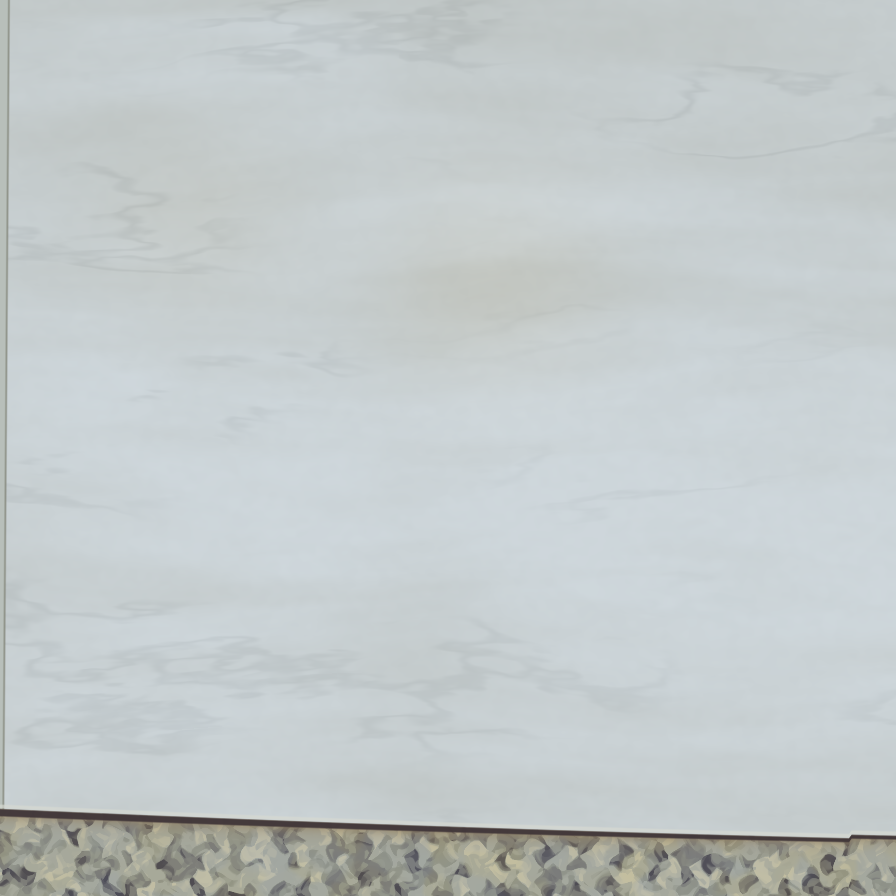
Reproduce this texture procedurally as a Shadertoy shader.

```glsl
// A pale, faintly streaked panel with a thin left seam, standing above a strip of speckled granite.

vec3 hash3(vec2 p) {
    vec3 q = fract(p.xyx * vec3(0.1031, 0.1030, 0.0973));
    q += dot(q, q.yxz + 33.33);
    return fract((q.xxy + q.yzz) * q.zyx);
}

// Blended cellular noise: low sharpness gives soft clouds, high gives chips
float cells(vec2 p, float sharpness) {
    vec2 id = floor(p);
    float sum = 0.0, total = 0.0;
    for (int y = -1; y <= 1; y++) {
        for (int x = -1; x <= 1; x++) {
            vec2 cell = id + vec2(x, y);
            vec3 h = hash3(cell + 50.0);
            vec2 d = cell + h.xy - p;
            float weight = exp(-sharpness * dot(d, d));
            sum += h.z * weight;
            total += weight;
        }
    }
    return sum / total;
}

float layeredCells(vec2 p) {
    float sum = 0.0, amp = 0.5;
    for (int i = 0; i < 5; i++) {
        sum += amp * cells(p, 4.0);
        p = p * 1.9 + vec2(7.3, 3.1);
        amp *= 0.55;
    }
    return sum / 1.055;
}

float blob(vec2 p, vec2 center, vec2 radius) {
    vec2 d = (p - center) / radius;
    return exp(-dot(d, d));
}

// 1 between lo and hi, with soft ends
float band(float v, float lo, float hi, float soft) {
    return smoothstep(lo - soft, lo + soft, v) * (1.0 - smoothstep(hi - soft, hi + soft, v));
}

vec3 panel(vec2 uv) {
    vec2 warped = uv + vec2(0.0, 0.012 * sin(uv.x * 7.0 + 2.0 * sin(uv.y * 9.0)));
    float streaks = layeredCells(warped * vec2(2.2, 13.0));
    float clouds = layeredCells(uv * vec2(3.0, 3.5) + 21.0);
    float stain = blob(uv, vec2(0.55, 0.69), vec2(0.13, 0.12))
                + 0.6 * blob(uv, vec2(0.22, 0.75), vec2(0.12, 0.10));
    float shade = blob(uv, vec2(0.47, 0.42), vec2(0.08, 0.30));

    float light = 0.95 - 0.45 * smoothstep(0.25, 1.0, uv.y)
                + 1.3 * (streaks - 0.5) + 0.6 * (clouds - 0.5)
                - 0.30 * stain - 0.25 * shade;
    vec3 col = mix(vec3(0.735, 0.757, 0.748), vec3(0.796, 0.828, 0.842), clamp(light, -0.2, 1.15));
    col += vec3(0.010, 0.0, -0.018) * stain;

    // Broken wisps along the streaks
    float contour = abs(layeredCells(warped * vec2(4.0, 17.0) + 40.0) - 0.5);
    float patches = smoothstep(0.55, 0.85, cells(uv * vec2(4.0, 10.0) + 9.0, 5.0));
    col -= 0.035 * (1.0 - smoothstep(0.0, 0.045, contour)) * patches;

    // Faint fine mottling
    return col + 0.008 * (cells(uv * vec2(90.0, 110.0), 5.0) - 0.5);
}

vec3 granite(vec2 uv) {
    vec2 bent = uv + 0.003 * sin(uv.yx * 190.0 + 2.0 * sin(uv * 83.0));
    float chip = cells(bent * vec2(78.0, 66.0), 22.0);
    float grit = cells(bent * 150.0 + 13.0, 12.0);
    float v = mix(chip, grit, 0.25);
    vec3 col = mix(vec3(0.31, 0.30, 0.32), vec3(0.49, 0.49, 0.47), smoothstep(0.05, 0.22, v));
    col = mix(col, vec3(0.57, 0.58, 0.53), smoothstep(0.25, 0.40, v));
    col = mix(col, vec3(0.65, 0.66, 0.61), smoothstep(0.42, 0.58, v));
    col = mix(col, vec3(0.75, 0.74, 0.65), smoothstep(0.68, 0.90, v));
    float tint = cells(uv * 40.0 + 31.0, 8.0) - 0.5;
    return col + vec3(0.03, 0.01, -0.05) * tint;
}

void mainImage(out vec4 fragColor, in vec2 fragCoord) {
    vec2 uv = fragCoord / iResolution.xy;
    float soft = max(0.0012, 0.7 / iResolution.y);

    // Slightly bowed lower edge, with a small step near the right end
    float edge = 0.097 - 0.045 * uv.x + 0.011 * uv.x * uv.x;
    edge += 0.004 * smoothstep(0.947, 0.951, uv.x);
    float height = uv.y - edge;
    float gap = 0.008 - 0.004 * uv.x;

    // Panel with its left seam and pale lower rim
    vec3 wall = panel(uv);
    float seam = uv.x - mix(0.003, 0.010, uv.y);
    wall = mix(wall, vec3(0.72, 0.75, 0.73), 1.0 - smoothstep(-soft, soft, seam));
    wall = mix(wall, vec3(0.50, 0.51, 0.46), 0.75 * band(seam, -0.001, 0.001, soft));
    wall = mix(wall, vec3(0.84, 0.85, 0.82), 0.7 * band(height, 0.001, 0.005, soft));

    // Granite, browner right under the panel
    vec3 stone = granite(uv);
    float below = -height - gap;
    stone = mix(stone, vec3(0.58, 0.51, 0.39), 0.6 * exp(-max(below, 0.0) * 130.0));

    vec3 col = mix(stone, wall, smoothstep(-soft, soft, height));
    col = mix(col, vec3(0.25, 0.21, 0.22), 0.95 * band(height, -gap, 0.0, soft));
    fragColor = vec4(col, 1.0);
}
```
